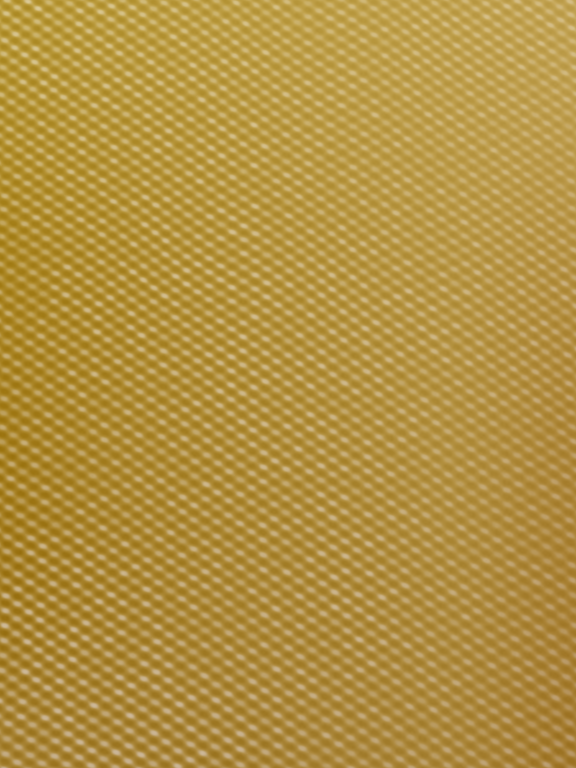
Reproduce this texture procedurally as a Shadertoy shader.

```glsl
// Golden embossed sheet: a staggered lattice of soft, wide bumps under broad light.
// Two crossing cosine waves form the relief; perspective, a slow warp and hashed
// variation per bump loosen it, and a four-corner gradient gives the lighting.

const float TAU = 6.2831853;
const float COLUMNS = 25.5;      // bumps across one row
const float ROWS = 54.0;         // full periods down, two staggered rows in each
const float PERSPECTIVE = 0.16;  // finer repeats towards the top
const float TILT = 0.10;         // rows descend to the right
const float BEND = 0.05;         // tilt grows across the sheet
const float WARP = 0.22;         // slow wander of the lattice, in periods
const float SLANT = 0.62;        // share of the ridges that descend to the right
const float VARIATION = 0.3;     // brightness spread between bumps
const float GRAIN = 0.015;
const float GRAIN_CELLS = 300.0;

const vec3 TOP_LEFT = vec3(0.74, 0.62, 0.25);
const vec3 TOP_RIGHT = vec3(0.77, 0.65, 0.34);
const vec3 BOTTOM_LEFT = vec3(0.67, 0.53, 0.23);
const vec3 BOTTOM_RIGHT = vec3(0.68, 0.54, 0.25);
const vec3 LEFT_SHADE = vec3(0.03, 0.045, 0.08);
const vec3 RIGHT_SHADE = vec3(0.03, 0.05, 0.05);
const vec3 CREST_LIGHT = vec3(0.085, 0.125, 0.25);
const vec3 PIT_SHADE = vec3(0.06, 0.07, 0.10);

float hash(vec2 p) {
    vec3 q = fract(vec3(p.xyx) * 0.1031);
    q += dot(q, q.yzx + 33.33);
    return fract((q.x + q.y) * q.z);
}

float noise(vec2 p) {
    vec2 i = floor(p), f = fract(p);
    f = f * f * (3.0 - 2.0 * f);
    float low = mix(hash(i), hash(i + vec2(1, 0)), f.x);
    float high = mix(hash(i + vec2(0, 1)), hash(i + vec2(1, 1)), f.x);
    return mix(low, high, f.y);
}

// Lattice phases along the two diagonals; bumps sit where both are whole numbers.
vec2 latticePhase(vec2 uv, float aspect) {
    vec2 c = uv - 0.5;
    float u = COLUMNS * c.x * (1.0 + PERSPECTIVE * c.y);
    float fall = (TILT * c.x + BEND * c.x * c.x) * aspect;
    float v = ROWS * (c.y + 0.5 * PERSPECTIVE * c.y * c.y + fall);
    u += WARP * (noise(uv * 6.0 + 20.0) - 0.5);
    v += WARP * (noise(uv * 6.0 + 50.0) - 0.5);
    return vec2(u + v, u - v);
}

vec3 sheetLight(vec2 uv) {
    vec3 left = mix(BOTTOM_LEFT, TOP_LEFT, uv.y);
    vec3 right = mix(BOTTOM_RIGHT, TOP_RIGHT, uv.y);
    float shade = exp(-3.0 * uv.x) * smoothstep(0.0, 0.35, uv.y) * smoothstep(1.05, 0.6, uv.y);
    float edge = smoothstep(0.75, 1.05, uv.x) * smoothstep(1.0, 0.4, uv.y);
    return mix(left, right, uv.x) - LEFT_SHADE * shade - RIGHT_SHADE * edge;
}

void mainImage(out vec4 fragColor, in vec2 fragCoord) {
    vec2 uv = fragCoord / iResolution.xy;
    float aspect = iResolution.x / iResolution.y;
    vec2 phase = latticePhase(uv, aspect);

    // Relief from -1 in the pits to 1 on the crests
    vec2 wave = cos(TAU * phase);
    float relief = mix(wave.y, wave.x, SLANT);
    float crest = pow(smoothstep(-0.25, 1.05, relief), 1.6);
    float pit = smoothstep(0.35, -1.0, relief);

    // Hashed strength per bump, and contrast softening to the right and top
    float strength = 1.0 + VARIATION * (2.0 * hash(floor(phase + 0.5) + 100.0) - 1.0);
    float contrast = mix(1.15, 0.7, uv.x) * mix(1.05, 0.85, uv.y);
    contrast *= 0.85 + 0.3 * noise(uv * 5.0 + 9.0);

    vec3 color = sheetLight(uv);
    color += CREST_LIGHT * crest * strength * contrast;
    color -= PIT_SHADE * pit * contrast;

    // Fine surface grain
    vec2 grainPos = vec2(uv.x * aspect, uv.y) * GRAIN_CELLS;
    color += GRAIN * (noise(grainPos) - 0.5);

    fragColor = vec4(clamp(color, 0.0, 1.0), 1.0);
}
```
